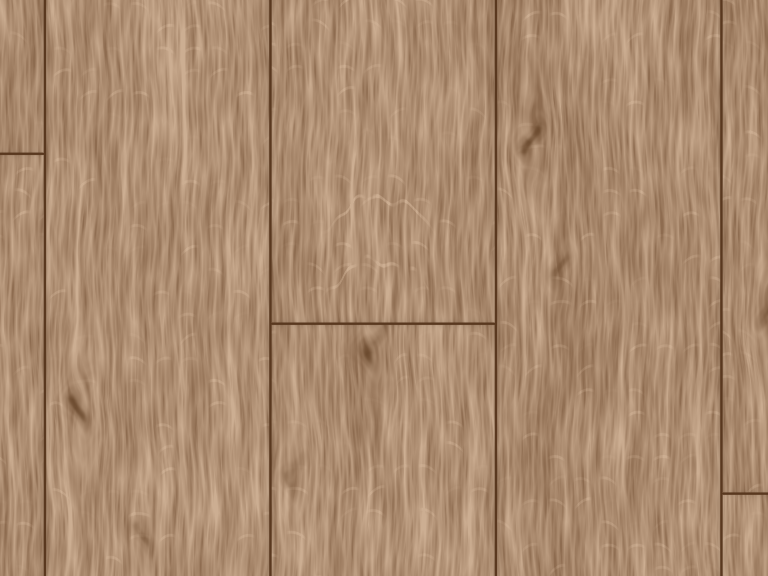
Write a Shadertoy shader that draws this texture.

```glsl
#define PLANK_SIZE vec2(0.3915, 2.0)
#define FIRST_SEAM 0.078
#define FIRST_JOINT 0.733
#define JOINT_STEP 0.8525
#define SEAM_WIDTH 0.0042
#define GRAIN_CONTRAST 1.0
#define KNOT_SIZE vec2(0.015, 0.028)
#define FLECK_STRENGTH 0.30
#define LIGHT_OAK vec3(0.78, 0.66, 0.55)
#define DARK_OAK vec3(0.60, 0.47, 0.36)
#define KNOT_BROWN vec3(0.40, 0.27, 0.16)
#define SEAM_BROWN vec3(0.35, 0.22, 0.12)

vec2 hash22(vec2 p) {
    vec3 h = fract(p.xyx * vec3(0.1031, 0.1030, 0.0973));
    h += dot(h, h.yzx + 33.33);
    return fract((h.xx + h.yz) * h.zy);
}

// Distance to the nearest scattered cell point
float cellular(vec2 p) {
    vec2 cell = floor(p), f = fract(p);
    float nearest = 4.0;
    for (int y = -1; y <= 1; y++)
        for (int x = -1; x <= 1; x++) {
            vec2 o = vec2(x, y);
            vec2 d = o + hash22(cell + o) - f;
            nearest = min(nearest, dot(d, d));
        }
    return sqrt(nearest);
}

// Fine fibres stretched along the plank
float woodGrain(vec2 p) {
    float coarse = cellular(p * vec2(42.0, 2.6)) - 0.45;
    float medium = cellular(p * vec2(95.0, 5.5) + 17.0) - 0.45;
    float fine = cellular(p * vec2(150.0, 15.0) + 41.0) - 0.45;
    return 0.55 * coarse + 0.85 * medium + 0.65 * fine;
}

// Slow tonal drift
float drift(vec2 p) {
    return 0.5 * sin(p.x * 19.0 + 1.5 * sin(p.y * 3.1))
         + 0.3 * sin(p.x * 37.0 - p.y * 2.3)
         + 0.3 * sin(p.y * 6.7 + 2.0 * sin(p.x * 8.0));
}

// Short pale curved strokes scattered on a grid
float flecks(vec2 p) {
    vec2 g = p * vec2(22.0, 26.0);
    vec2 h = hash22(floor(g) + 5.0);
    vec2 f = fract(g) - 0.5;
    float curve = f.y - (h.x - 0.5) * 1.4 * f.x + 1.2 * f.x * f.x;
    float stroke = 1.0 - smoothstep(0.03, 0.10, abs(curve));
    float ends = 1.0 - smoothstep(0.15, 0.4, abs(f.x));
    return stroke * ends * smoothstep(0.55, 1.0, h.y);
}

// Pale arches near the foot of a plank
float arches(float u, float foot) {
    float x = u - 0.48;
    float h = foot + x * x + 0.007 * sin(u * 27.0) + 0.004 * sin(u * 61.0 + foot * 30.0);
    float line = abs(fract(h / 0.11 + 0.5) - 0.5) * 0.11;
    float mask = (1.0 - smoothstep(0.14, 0.27, abs(x)))
               * smoothstep(0.05, 0.08, h) * (1.0 - smoothstep(0.22, 0.36, h));
    return mask * (1.0 - smoothstep(0.0012, 0.0045, line));
}

void mainImage(out vec4 fragColor, in vec2 fragCoord) {
    vec2 p = fragCoord / iResolution.y;
    float pixel = 1.0 / iResolution.y;

    // Staggered plank layout
    float across = (p.x - FIRST_SEAM) / PLANK_SIZE.x + 1.0;
    float column = floor(across);
    float joint = FIRST_JOINT + JOINT_STEP * column;
    float along = (p.y - joint) / PLANK_SIZE.y;
    float row = floor(along);
    vec2 local = vec2(across - column, along - row);
    vec2 seed = hash22(vec2(column, row) + 60.0);

    // Knots push the fibres aside
    vec2 fibre = p;
    float core = 0.0, halo = 0.0, rings = 0.0;
    for (int i = 0; i < 2; i++) {
        float n = float(i);
        vec2 knot = vec2(0.27 + 0.19 * sin(2.2 * column - 2.83 + 2.6 * n),
                         0.5 + 0.26 * sin(1.84 * column - 4.09) - 0.22 * n);
        float present = floor((knot.y - joint) / PLANK_SIZE.y) == row ? 1.0 - 0.5 * n : 0.0;
        vec2 d = vec2((local.x - knot.x) * PLANK_SIZE.x, p.y - knot.y);
        d.x += 0.006 * sin(d.y * 45.0 + column);
        vec2 s = d / KNOT_SIZE;
        float r = length(s + 0.4 * sin(s.yx * 2.3 + column));
        float spread = exp(-dot(s, s * vec2(0.18, 0.05)));
        fibre.x -= 0.65 * present * d.x * spread;
        core += present * exp(-r * r * 1.6);
        halo += present * exp(-r * r * 0.13);
        rings += present * sin(r * 7.0) * exp(-r * 0.7);
    }

    // Wood tone, fibres and pores
    fibre.x += 0.004 * sin(p.y * 9.0 + seed.x * 6.0) + 0.0015 * sin(p.y * 31.0 + p.x * 20.0);
    vec2 q = fibre + seed * vec2(7.0, 13.0) + 3.0;
    float tone = 0.53 + 0.16 * (seed.x - 0.5) + 0.13 * drift(q);
    tone += GRAIN_CONTRAST * woodGrain(q);
    float pores = 1.0 - smoothstep(0.08, 0.28, cellular(q * vec2(120.0, 10.0) + 73.0));
    tone -= 0.22 * pores + 0.22 * halo + 0.16 * rings;

    // Pale rays
    float foot = local.y * PLANK_SIZE.y;
    float broken = smoothstep(0.15, 0.55, cellular(p * vec2(28.0, 17.0)));
    tone += FLECK_STRENGTH * flecks(q) + 0.5 * arches(local.x, foot) * broken;
    vec3 color = mix(DARK_OAK, LIGHT_OAK, clamp(tone, -0.25, 1.12));
    float crack = 0.55 + 0.6 * cellular(q * vec2(80.0, 40.0));
    color = mix(color, KNOT_BROWN, clamp(core * crack, 0.0, 0.85));

    // Dark seams with a soft shoulder
    vec2 edge = min(local, 1.0 - local) * PLANK_SIZE;
    float gap = min(edge.x, edge.y);
    color *= 1.0 - 0.12 * exp(-gap / 0.004);
    float seam = 1.0 - smoothstep(-0.7 * pixel, 0.7 * pixel, gap - 0.5 * SEAM_WIDTH);
    fragColor = vec4(mix(color, SEAM_BROWN, seam), 1.0);
}
```
